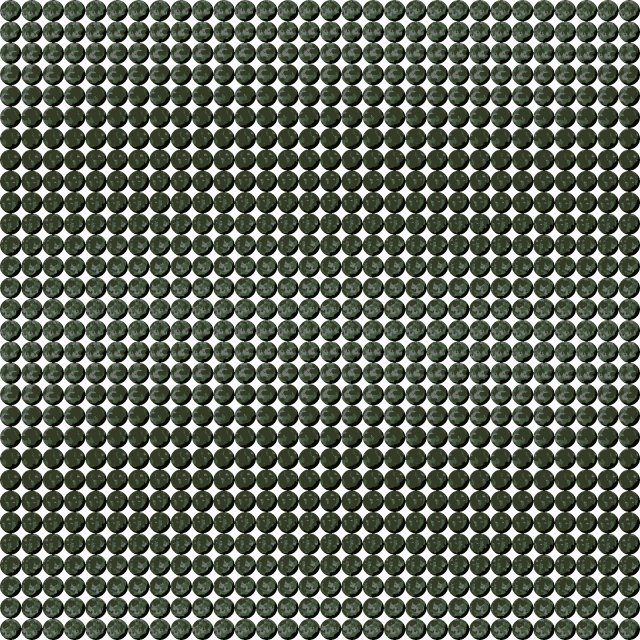
Reproduce this pattern procedurally as a WebGL 1 fragment shader.

```glsl
precision highp float;

uniform vec2 u_resolution;

const float REPEATS = 30.0;
const float TURNS = 2.0;
const float RADIUS = 0.496;
const float TAU = 6.2831853;
const int SAMPLES = 3;

const vec3 PAPER = vec3(0.985);
const vec3 OLIVE = vec3(0.20, 0.23, 0.15);
const vec3 MOSS = vec3(0.27, 0.345, 0.25);
const vec3 STONE = vec3(0.45, 0.47, 0.45);
const vec3 SHADOW = vec3(0.03, 0.04, 0.03);
const vec3 LIGHT_DIR = vec3(-0.52, 0.58, 0.627);

float hash(vec3 p) {
  p = fract(p * 0.1031);
  p += dot(p, p.zyx + 31.32);
  return fract((p.x + p.y) * p.z);
}

float valueNoise(vec3 p) {
  vec3 i = floor(p);
  vec3 f = fract(p);
  f = f * f * (3.0 - 2.0 * f);
  vec2 e = vec2(0.0, 1.0);
  float near = mix(mix(hash(i), hash(i + e.yxx), f.x),
                   mix(hash(i + e.xyx), hash(i + e.yyx), f.x), f.y);
  float far = mix(mix(hash(i + e.xxy), hash(i + e.yxy), f.x),
                  mix(hash(i + e.xyy), hash(i + e.yyy), f.x), f.y);
  return mix(near, far, f.z);
}

float fbm(vec3 p) {
  float sum = 0.0;
  float amplitude = 0.57;
  for (int i = 0; i < 3; i++) {
    sum += amplitude * valueNoise(p);
    p = p * 2.03 + 7.1;
    amplitude *= 0.5;
  }
  return sum;
}

vec2 rotate(vec2 v, float angle) {
  float c = cos(angle);
  float s = sin(angle);
  return vec2(c * v.x + s * v.y, c * v.y - s * v.x);
}

// Turns a screen normal into the body frame of the ball in this cell
vec3 bodyPoint(vec3 normal, vec2 cell) {
  float row = REPEATS - 1.0 - cell.y;
  float sway = TAU * cell.x / REPEATS;
  float spin = TAU * TURNS * (row + 1.0) / REPEATS;
  vec3 p = normal;
  p.yz = rotate(p.yz, 0.16 * cos(sway));
  p.xz = rotate(p.xz, spin + 0.28 * sin(sway));
  return p;
}

// Flat-toned surface: one mottled side, one plain side, ragged shadow
vec3 surfaceColor(vec3 normal, vec2 cell) {
  vec3 p = bodyPoint(normal, cell);
  float relief = fbm(p * 3.2 + 20.0);
  float patches = relief + 0.13 * p.z;
  float light = dot(normal, LIGHT_DIR);
  float mineral = fbm(p * 2.8 + 51.0) + 0.16 * (light - 0.6);

  vec3 color = OLIVE;
  color = mix(color, MOSS, step(0.545, patches));
  color = mix(color, STONE, step(0.545, patches) * step(0.54, mineral));
  float lit = light + 0.55 * (relief - 0.5);
  return mix(SHADOW, color, step(0.0, lit));
}

vec3 ballPattern(vec2 uv) {
  vec2 grid = uv * REPEATS;
  vec2 cell = mod(floor(grid), REPEATS);
  vec2 q = (fract(grid) - 0.5) / RADIUS;
  float r2 = dot(q, q);
  if (r2 > 1.0) return PAPER;
  return surfaceColor(vec3(q, sqrt(1.0 - r2)), cell);
}

void main() {
  // Average a small grid of samples to smooth every edge
  vec3 sum = vec3(0.0);
  float count = float(SAMPLES);
  for (int y = 0; y < SAMPLES; y++) {
    for (int x = 0; x < SAMPLES; x++) {
      vec2 offset = (vec2(float(x), float(y)) + 0.5) / count - 0.5;
      sum += ballPattern((gl_FragCoord.xy + offset) / u_resolution);
    }
  }
  gl_FragColor = vec4(sum / (count * count), 1.0);
}
```
